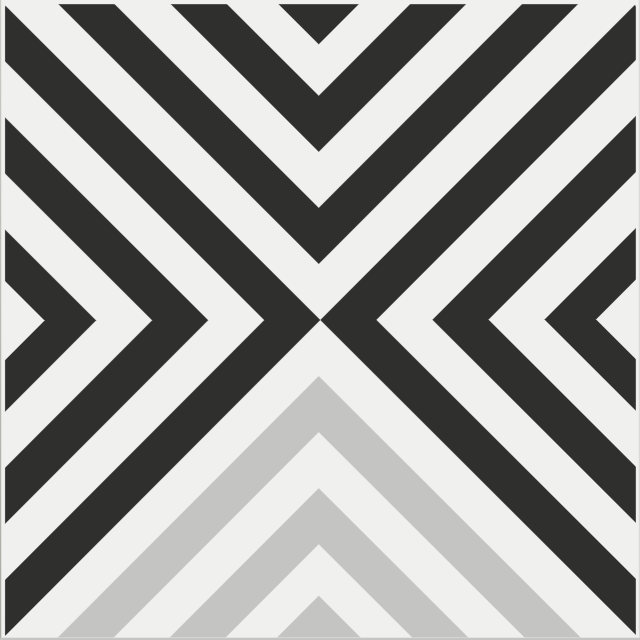
Give the GLSL for this pattern, as a WebGL 2 fragment shader.

```glsl
#version 300 es
precision highp float;
// Square tile with four wedges of nested chevrons meeting at the centre, the lower wedge in grey.

uniform vec2 u_resolution;
out vec4 fragColor;

// Signed distance to a box with rounded corners, negative inside.
float roundedBox(vec2 p, vec2 halfSize, float radius) {
    vec2 q = abs(p) - halfSize + radius;
    return length(max(q, 0.0)) + min(max(q.x, q.y), 0.0) - radius;
}

// Signed wedge coordinate: positive in the side wedges, negative above and below.
float wedge(vec2 p) {
    return abs(p.x) - abs(p.y);
}

// Signed distance to alternating diagonal bands, positive inside the ink.
float bands(float s, float width) {
    float fromCentre = abs(fract(0.5 * s / width + 0.25) - 0.5);
    return (0.25 - fromCentre) * width * 1.4142;
}

void main() {
    float side = min(u_resolution.x, u_resolution.y);
    vec2 uv = (gl_FragCoord.xy - 0.5 * u_resolution) / side + 0.5;
    float soft = 0.75 / side;

    // Slightly sheared axes, with the vertical wedges set a little to the left.
    vec2 p = uv - vec2(0.5005, 0.5);
    p.y -= 0.002 * p.x;
    float s = wedge(p);
    p.x += 0.0025 * smoothstep(0.0, 0.08, -s);
    s = wedge(p);

    // The innermost chevrons of each wedge are a little narrower.
    s += sign(s) * 0.09 * max(abs(s) - 0.351, 0.0);

    // Ink colour: grey in the lower wedge, charcoal elsewhere.
    bool lowerWedge = p.y < 0.0 && s < -0.03;
    vec3 ink = lowerWedge ? vec3(0.77, 0.77, 0.765) : vec3(0.185, 0.185, 0.178);

    // Printed area inside a narrow pale margin.
    float panel = roundedBox(uv - vec2(0.5007, 0.4987), vec2(0.4928, 0.4948), 0.005);
    float coverage = smoothstep(-soft, soft, bands(s, 0.0876));
    coverage *= 1.0 - smoothstep(-soft, soft, panel);
    vec3 color = mix(vec3(0.942, 0.942, 0.934), ink, coverage);

    // Shaded rims along the left, bottom and right.
    float leftRim = 1.0 - smoothstep(0.001, 0.003, uv.x);
    float bottomRim = 1.0 - smoothstep(0.002, 0.005, uv.y);
    float rightRim = smoothstep(0.997, 0.999, uv.x);
    color = mix(color, vec3(0.62, 0.62, 0.59), leftRim * mix(0.85, 0.45, uv.y));
    color = mix(color, vec3(0.77, 0.77, 0.76), max(bottomRim, 0.5 * rightRim));

    fragColor = vec4(color, 1.0);
}
```
